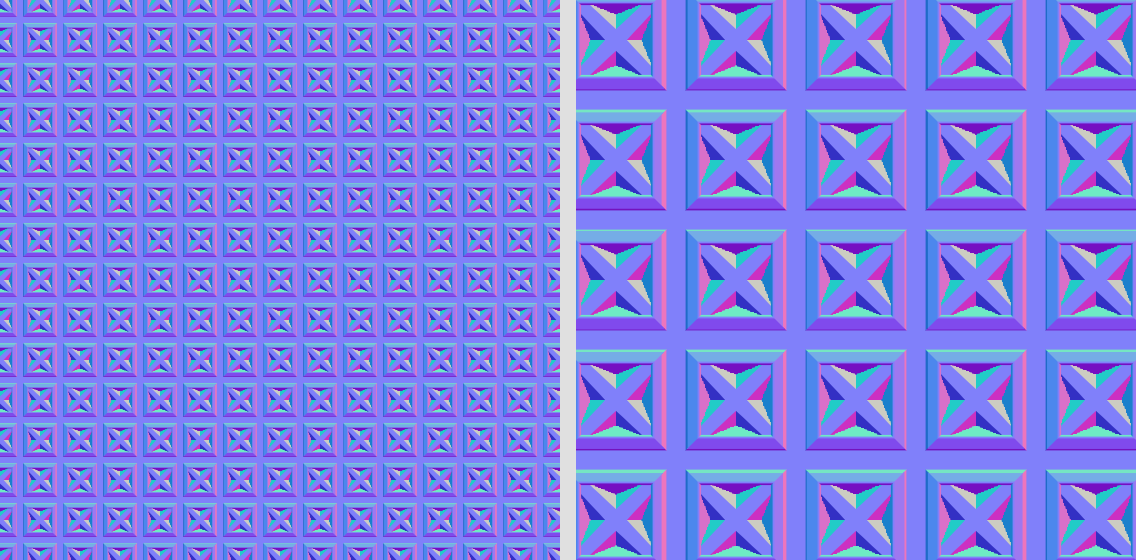
Left, the full canvas; right, a detail of the centre.
Write a Shadertoy shader that draws this texture map.

```glsl
// Tangent-space normal map of 14 by 14 bevelled square studs, each with a sunken
// window crossed by a flat X brace. Every facet takes the colour of its direction;
// facets are cut by square and diagonal distances, and steep rims vary per row and column.

const float REPEATS = 14.0;
const vec3 FLAT_NORMAL = vec3(0.50, 0.50, 0.98);

// Antialiased coverage of the region where dist is negative.
float cover(float dist, float pixel) {
    return clamp(0.5 - dist / pixel, 0.0, 1.0);
}

// Picks one of four facet colours, mitred along the diagonals.
vec3 fourSides(vec2 p, float pixel, vec3 left, vec3 right, vec3 top, vec3 bottom) {
    vec3 across = mix(left, right, cover(-p.x, pixel));
    vec3 upright = mix(bottom, top, cover(-p.y, pixel));
    return mix(across, upright, cover(abs(p.x) - abs(p.y), pixel));
}

// Raised frame: a gentle bevel with a narrow steep rim outside it.
vec3 frameColor(vec2 p, float square, vec2 cell, float pixel) {
    vec3 gentle = fourSides(p, pixel,
        vec3(0.30, 0.53, 0.93), vec3(0.62, 0.47, 0.94),
        vec3(0.46, 0.68, 0.90), vec3(0.50, 0.29, 0.93));
    vec3 steep = fourSides(p, pixel,
        vec3(0.12, 0.42, 0.78), vec3(0.93, 0.46, 0.74),
        vec3(0.46, 0.90, 0.76), vec3(0.46, 0.07, 0.74));
    vec2 wear = mod(cell * 4.0 + 0.5, 7.0) / 7.0;
    vec2 rims = mix(vec2(0.014, 0.010), vec2(0.042, 0.030), wear);
    rims *= mix(vec2(0.6), vec2(1.0), step(0.0, p));
    float rim = abs(p.x) > abs(p.y) ? rims.x : rims.y;
    return mix(gentle, steep, cover(0.42 - rim - square, pixel));
}

// Sunken window: sloping walls, brace flanks and the flat top of the brace.
vec3 windowColor(vec2 p, float square, vec2 cell, float pixel) {
    vec3 walls = fourSides(p, pixel,
        vec3(0.85, 0.44, 0.79), vec3(0.10, 0.50, 0.80),
        vec3(0.46, 0.06, 0.76), vec3(0.43, 0.92, 0.77));

    // Diagonal axes of the two brace bars.
    float rising = (p.x + p.y) * 0.7071;
    float falling = (p.y - p.x) * 0.7071;
    vec3 risingFlank = mix(vec3(0.80, 0.19, 0.76), vec3(0.13, 0.80, 0.78),
                           cover(-falling, pixel));
    vec3 fallingFlank = mix(vec3(0.20, 0.19, 0.77), vec3(0.80, 0.80, 0.76),
                            cover(-rising, pixel));
    vec3 flanks = mix(fallingFlank, risingFlank,
                      cover(abs(falling) - abs(rising), pixel));

    float bar = min(abs(rising), abs(falling)) - 0.068 + 0.05 * square;
    vec3 color = mix(flanks, FLAT_NORMAL, cover(bar, pixel));

    // Small steps roughen the seam between walls and flanks.
    float along = min(abs(p.x), abs(p.y));
    float steps = (fract(along * 36.0 + dot(cell, vec2(0.29, 0.43))) - 0.5) * 0.014;
    float wallDepth = 0.305 - square;
    return mix(color, walls, cover(wallDepth - max(bar + steps, 0.014), pixel));
}

void mainImage(out vec4 fragColor, in vec2 fragCoord) {
    vec2 grid = fragCoord / iResolution.xy * REPEATS;
    vec2 nearest = floor(grid + 0.5);
    vec2 cell = mod(nearest, REPEATS);
    vec2 p = grid - nearest;
    float pixel = REPEATS / min(iResolution.x, iResolution.y);
    float square = max(abs(p.x), abs(p.y));

    // Ground, then frame, flat lip and window from the outside in.
    vec3 color = FLAT_NORMAL;
    color = mix(color, frameColor(p, square, cell, pixel), cover(square - 0.42, pixel));
    color = mix(color, FLAT_NORMAL, cover(square - 0.32, pixel));
    color = mix(color, windowColor(p, square, cell, pixel), cover(square - 0.305, pixel));
    fragColor = vec4(color, 1.0);
}
```
